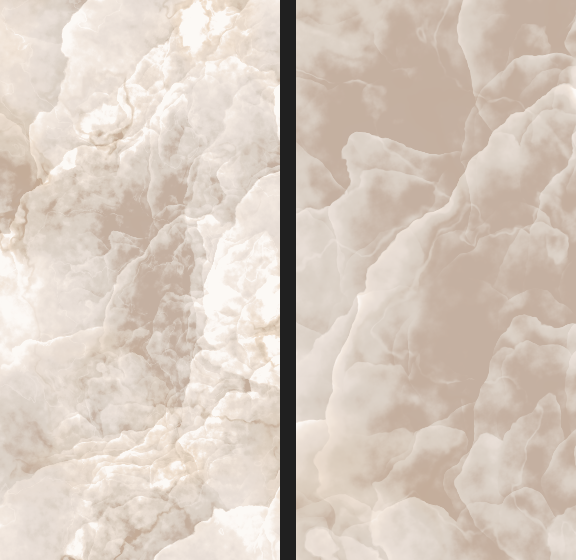
Left, the full canvas; right, a detail of the centre.
Give the GLSL for this texture, as a WebGL 2 fragment shader.

```glsl
#version 300 es
precision highp float;
// Pale onyx marble: translucent overlapping sheets and billowing lobes in cream,
// grey and white, crossed by warm diagonal ribbons with fine crystalline veins.
// Warped noise bends painter-ordered scales; their summed light drives a colour ramp.

uniform vec2 u_resolution;
out vec4 fragColor;

float hash(vec2 p) {
    return fract(sin(dot(p, vec2(127.1, 311.7))) * 43758.5453);
}

float noise(vec2 p) {
    vec2 i = floor(p), f = fract(p);
    f = f * f * (3.0 - 2.0 * f);
    return mix(mix(hash(i), hash(i + vec2(1, 0)), f.x),
               mix(hash(i + vec2(0, 1)), hash(i + vec2(1, 1)), f.x), f.y);
}

float fbm(vec2 p) {
    float sum = 0.0, amp = 0.5;
    for (int i = 0; i < 5; i++) {
        sum += amp * noise(p);
        p = mat2(1.6, 1.2, -1.2, 1.6) * p + 7.3;
        amp *= 0.5;
    }
    return sum;
}

// Rounded scales, lower rows over upper ones: x = shading, y = bright crest line
vec2 lobes(vec2 p, float soft) {
    vec2 cell = floor(p), result = vec2(0.0);
    for (int j = 1; j >= -1; j--) {
        for (int i = -1; i <= 1; i++) {
            vec2 id = cell + vec2(i, j);
            vec2 off = p - id - 0.25 - 0.5 * vec2(hash(id + 17.0), hash(id + 41.0));
            float radius = 0.6 + 0.35 * hash(id + 73.0);
            float inside = radius - length(off);
            float cover = smoothstep(-soft, soft, inside);
            float lit = smoothstep(-0.4, 0.9, off.y / radius);
            float rim = lit * exp(-5.0 * max(inside, 0.0));
            float shadow = lit * exp(-9.0 * max(-inside, 0.0));
            float body = 0.65 * (hash(id) - 0.5) + 0.65 * rim;
            result.x = mix(result.x - 0.25 * shadow, body, cover);
            result.y = mix(result.y, lit * exp(-28.0 * max(inside, 0.0)), cover);
        }
    }
    return result;
}

vec3 onyx(float v) {
    vec3 c = mix(vec3(0.77, 0.69, 0.63), vec3(0.86, 0.82, 0.78), smoothstep(-0.15, 0.25, v));
    c = mix(c, vec3(0.91, 0.87, 0.84), smoothstep(0.22, 0.5, v));
    c = mix(c, vec3(0.95, 0.91, 0.875), smoothstep(0.47, 0.76, v));
    return mix(c, vec3(0.99, 0.975, 0.96), smoothstep(0.72, 1.02, v));
}

void main() {
    vec2 uv = gl_FragCoord.xy / u_resolution.x;
    float px = 1.0 / u_resolution.x;
    vec2 warp = vec2(fbm(uv * 3.0 + 2.7), fbm(uv * 3.0 + 31.4)) - 0.48;
    vec2 ragged = vec2(fbm(uv * 17.0 + 9.1), fbm(uv * 17.0 + 77.0)) - 0.48;
    vec2 p = uv + 0.25 * warp + 0.045 * ragged;

    // Overlapping layers at three sizes
    mat2 tilt = mat2(0.82, -0.57, 0.57, 0.82);
    vec2 sheets = lobes(tilt * p * 2.3 + 5.0, 2.3 * px);
    vec2 clouds = lobes(tilt * p * 5.5 + 19.0, 5.5 * px);
    vec2 puffs = lobes(p * 12.0 + 43.0, 12.0 * px);

    // Diagonal ribbons and the patches where the stone billows
    float across = dot(p - vec2(0.7, 0.45), vec2(0.76, -0.65));
    across = mod(across + 0.48, 0.96) - 0.48;
    float ribbon = exp(-70.0 * across * across);
    float busy = smoothstep(0.40, 0.60, fbm(uv * 2.4 + 4.0) + 0.12 * (0.9 - uv.y) + 0.1 * ribbon);

    // Broad light: a pale slab at the right, a quiet grey pool beside it
    float slab = 1.0 - length((p - vec2(1.08, 1.15)) / vec2(0.40, 0.56));
    float pale = smoothstep(-0.01, 0.01, slab) * (0.5 + 0.5 * exp(-4.0 * max(slab, 0.0)));
    vec2 pool = (p - vec2(0.47, 1.3)) / vec2(0.3, 0.32);
    float value = 0.54 + 1.0 * (fbm(p * 2.2 + 11.0) - 0.48);
    float crest = smoothstep(0.35, 0.6, fbm(uv * 6.0 + 37.0));
    value += 0.36 * sheets.x + 0.22 * sheets.y * crest;
    value += busy * (0.30 * clouds.x + 0.20 * clouds.y * crest + 0.22 * puffs.x);
    value += 0.26 * pale + 0.06 * ribbon - 0.16 * exp(-dot(pool, pool));

    // Snowy flecks, hairline cracks, dark seams and crystalline mottling
    float flecks = smoothstep(0.57, 0.65, fbm(p * 7.0 + 53.0));
    float cracks = smoothstep(0.020, 0.0, abs(fbm(p * 6.0 + 8.0) - 0.48));
    float seam = smoothstep(0.028, 0.0, abs(fbm(p * 3.6 + 67.0) - 0.50));
    float mottle = fbm(p * 15.0 + 29.0) - 0.48;
    float grain = fbm(uv * 42.0) - 0.48;
    value += flecks * (0.06 + 0.26 * ribbon) + 0.09 * cracks;
    value += (0.30 * mottle + 0.42 * grain) * (0.6 + 0.5 * busy + 0.5 * ribbon);
    value -= seam * (0.07 + 0.26 * ribbon);
    value = 0.56 + 1.45 * (value - 0.66);

    // Warm staining gathers in ribbons, seams and along sheet edges
    float warmth = 0.75 * smoothstep(0.44, 0.64, fbm(p * 2.6 + 23.0));
    warmth += 0.45 * ribbon + 0.5 * seam * (0.3 + ribbon) + 0.25 * sheets.y;
    vec3 color = onyx(value);
    color *= mix(vec3(1.0), vec3(1.0, 0.975, 0.938), min(warmth, 1.3) * smoothstep(0.95, 0.6, value));
    fragColor = vec4(color, 1.0);
}
```
